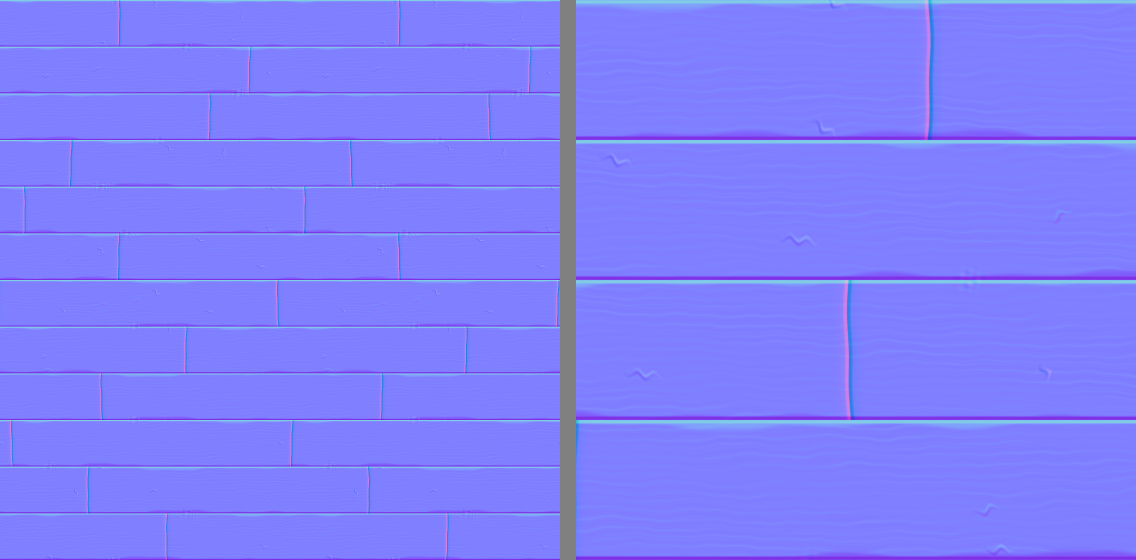
Left: the whole. Right: its middle third, enlarged.
A Shadertoy shader for this texture map:

```glsl
// Tangent-space normal map of staggered wooden floor planks with grain, bevels and dents.
#define ROWS 12.0          // plank rows down the canvas
#define PLANKS 2.0         // planks along each row
#define UNIT (1.0 / 768.0) // width of a hairline, in canvas units
#define LIP 0.52           // slope of the sharp plank lip
#define BEVEL 0.27         // slope of the soft worn bevel
#define JOINT_SLOPE 0.62   // slope at the butt joints
#define GRAIN 0.05         // slope of the wood grain
#define GRAIN_LINES 15.0   // grain lines per plank
#define DENT 0.30          // slope of dents and scratches
#define DENT_RATE 0.28     // share of cells holding a dent
#define TAU 6.2831853

// Joint offset of each row as a fraction of plank length, bottom row first
const float JOINTS[12] = float[12](0.596, 0.315, 0.042, 0.362, 0.664, 0.992,
                                   0.424, 0.086, 0.253, 0.747, 0.891, 0.424);

float hash(vec2 p) {
    return fract(sin(dot(p, vec2(127.1, 311.7))) * 4375.85);
}

// Layered sines that wrap once per plank length, about -1 to 1
float wave(float x, float seed) {
    float a = TAU * PLANKS * x;
    return (sin(a + seed) + 0.7 * sin(3.0 * a + 2.3 * seed) + 0.5 * sin(7.0 * a + 4.1 * seed)) / 2.0;
}

// Warped lines running along the plank
vec2 grainSlope(float x, float y, float seed) {
    float a = TAU * PLANKS * x;
    float phase = TAU * GRAIN_LINES * y + 2.6 * wave(x, seed + 3.0 * y)
                + 0.9 * sin(9.0 * a + 7.0 * y + seed) + 0.4 * sin(23.0 * a - 11.0 * y);
    float fine = sin(phase * 1.7 + 2.0 * wave(x, 2.0 * seed + 5.0 * y));
    float strength = 0.35 + 0.65 * smoothstep(-0.5, 0.7, wave(x, seed * 3.0 + 8.0 * y));
    float s = sin(phase) * (0.55 + 0.45 * fine) + 0.35 * fine;
    return GRAIN * strength * s * vec2(0.15 * sin(5.0 * a + seed), 1.0);
}

// Cellular scatter of short, randomly turned scratches
vec2 dentSlope(vec2 uv) {
    vec2 grid = vec2(6.0 * PLANKS, 2.0 * ROWS);
    vec2 cell = floor(uv * grid), slope = vec2(0.0);
    for (int j = -1; j <= 1; j++)
    for (int i = -1; i <= 1; i++) {
        vec2 c = cell + vec2(i, j);
        vec2 id = mod(c, vec2(6.0, grid.y)) + 3.0;
        if (hash(id) > DENT_RATE) continue;
        vec2 center = (c + vec2(hash(id + 17.0), hash(id + 31.0))) / grid;
        float turn = (hash(id + 47.0) - 0.5) * 2.4;
        vec2 dir = vec2(cos(turn), sin(turn));
        vec2 d = (uv - center) / UNIT;
        vec2 q = vec2(dot(d, dir), dot(d, vec2(-dir.y, dir.x)));
        q.y += 1.2 * sin(q.x * 0.8 + id.x);
        q /= vec2(mix(2.5, 7.0, hash(id + 59.0)), 1.6);
        slope += DENT * exp(-dot(q, q)) * sin(2.2 * q.y + 1.5 * q.x) * vec2(-dir.y + 0.3, dir.x);
    }
    return slope;
}

// Lip and worn bevel of the long sides; d is the height above the nearest seam
float seamSlope(float d, float x, float seed) {
    float t = abs(d) / UNIT;
    float above = smoothstep(-0.3, 0.3, d / UNIT);
    float wear = smoothstep(-0.1, 0.9, wave(x, seed + 2.0 * above));
    float width = 2.4 + 4.0 * wear;
    float s = LIP * (1.0 - smoothstep(0.9, 2.1, t))
            + BEVEL * (1.0 - smoothstep(0.35 * width, width, t));
    return s * mix(1.0, -1.05, above);
}

// Splintered patches along the seams
vec2 chipSlope(float d, float x, float seed) {
    float a = TAU * PLANKS * x, t = d / UNIT;
    float patchMask = smoothstep(0.62, 0.95, wave(x, seed * 1.7 + 1.0));
    float jag = sin(41.0 * a + 0.9 * t + 2.0 * sin(17.0 * a + seed));
    return 0.25 * patchMask * exp(-t * t / 22.0) * jag * vec2(0.6, sin(29.0 * a - t));
}

// Butt joint: left plank falls to the right, right plank falls to the left
float jointSlope(vec2 uv, float row, float y) {
    float along = uv.x * PLANKS - JOINTS[int(row)];
    float id = mod(floor(along + 0.5), PLANKS);
    float d = (fract(along + 0.5) - 0.5) / PLANKS / UNIT;
    float bend = hash(vec2(row, id + 5.0)) * TAU;
    d += 0.8 * sin(3.0 * y + bend) + 0.3 * sin(11.0 * y + bend);
    float balance = mix(0.75, 1.15, hash(vec2(id + 2.0, row)));
    float right = smoothstep(-0.3, 0.3, d), t = abs(d);
    float s = JOINT_SLOPE * (1.0 - smoothstep(0.8, 2.2, t)) + 0.14 * exp(-t * t / 14.0);
    return s * mix(balance, -1.9 + balance * 0.8, right);
}

vec3 plankNormal(vec2 uv) {
    float v = uv.y * ROWS;
    float row = mod(floor(v), ROWS), y = fract(v);
    float seam = mod(floor(v + 0.5), ROWS);
    float d = (fract(v + 0.5) - 0.5) / ROWS;
    float seamSeed = TAU * hash(vec2(seam, 9.0));
    vec2 slope = grainSlope(uv.x, y, TAU * hash(vec2(row, 3.0))) + dentSlope(uv);
    slope += chipSlope(d, uv.x, seamSeed);
    slope += vec2(jointSlope(uv, row, y), seamSlope(d, uv.x, seamSeed));
    return normalize(vec3(slope, 1.0));
}

void mainImage(out vec4 fragColor, in vec2 fragCoord) {
    // Average four samples per pixel for smooth edges
    vec3 normal = vec3(0.0);
    for (int k = 0; k < 4; k++) {
        vec2 offset = vec2(k % 2, k / 2) * 0.5 - 0.25;
        normal += plankNormal((fragCoord + offset) / iResolution.xy) / 4.0;
    }
    fragColor = vec4(0.5 + 0.5 * normal, 1.0);
}
```
